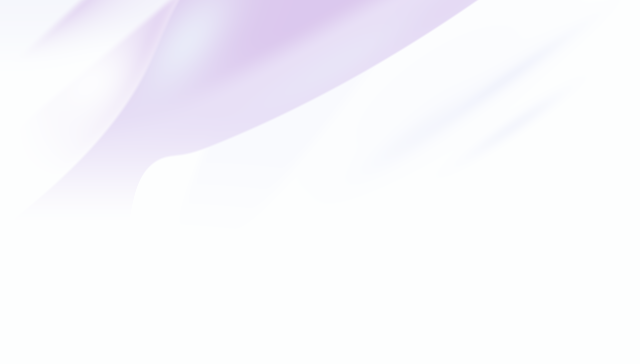
Give the GLSL for this background, as a Shadertoy shader.

```glsl
// Translucent lilac veils sweeping over a white ground from the upper left.
// Curved edges are signed offsets from simple polynomials; soft folds and
// streaks are rotated Gaussian glows blended one over another.

const vec3 WHITE  = vec3(0.994, 0.998, 0.998);
const vec3 ICE    = vec3(0.972, 0.976, 0.995);
const vec3 MIST   = vec3(0.915, 0.925, 0.975);
const vec3 LILAC  = vec3(0.910, 0.878, 0.966);
const vec3 PURPLE = vec3(0.858, 0.780, 0.930);
const vec3 STREAK = vec3(0.925, 0.935, 0.985);

// Soft step across an edge: 0 on the negative side, 1 on the positive.
float side(float d, float softness) {
    return smoothstep(-softness, softness, d);
}

// Height of p above a straight line through a with the given slope.
float aboveLine(vec2 p, vec2 a, float slope) {
    return (p.y - a.y - slope * (p.x - a.x)) / sqrt(1.0 + slope * slope);
}

// Elliptic Gaussian, its long axis along the given slope.
float glow(vec2 p, vec2 center, float slope, vec2 radii) {
    vec2 axis = normalize(vec2(1.0, slope));
    vec2 d = p - center;
    vec2 q = vec2(dot(d, axis), dot(d, vec2(-axis.y, axis.x))) / radii;
    return exp(-dot(q, q));
}

// Lower hem of the main veil, curling down at its left end.
float hemHeight(float x) {
    float t = x - 0.571;
    float bump = 0.018 * exp(-pow(abs(x - 0.44) / 0.06, 2.0));
    float curl = 0.1 * exp(-(x - 0.36) / 0.02);
    return 0.596 + 0.40 * t + 0.2 * t * t + bump - curl;
}

// Left fold of the main veil, as x for a given height.
float foldX(float y) {
    float t = y - 0.806;
    float lift = max(t, 0.0);
    return 0.40 + 0.5 * t - 0.96 * t * t + 4.0 * lift * lift * lift;
}

// Faint blue sheets and streaks under the veil and to its right.
vec3 paleSheets(vec3 col, vec2 p) {
    float rightEdge = side(aboveLine(p, vec2(1.0, 0.795), 1.3), 0.025);
    float leftEdge = side(-aboveLine(p, vec2(0.559, 0.589), 2.5), 0.02);
    float sheet = rightEdge * leftEdge * smoothstep(0.28, 0.65, p.y);
    col = mix(col, ICE, 0.85 * sheet);
    col = mix(col, ICE, 0.5 * glow(p, vec2(1.2, 0.76), 0.7, vec2(0.45, 0.16)));

    float upper = aboveLine(p, vec2(1.37, 0.783), 0.7);
    float crisp = mix(0.35, 1.0, side(-upper, 0.018));
    col = mix(col, STREAK, 0.75 * crisp * glow(p, vec2(1.38, 0.788), 0.7, vec2(0.22, 0.028)));
    col = mix(col, STREAK, 0.35 * glow(p, vec2(1.15, 0.635), 0.7, vec2(0.17, 0.035)));
    return mix(col, STREAK, 0.5 * glow(p, vec2(1.41, 0.655), 0.68, vec2(0.15, 0.020)));
}

// Rays and purple shade to the left of the main fold.
vec3 leftRays(vec3 col, vec2 p, float fold) {
    float low = aboveLine(p, vec2(0.468, 1.0), 0.832);
    float high = aboveLine(p, vec2(0.228, 1.0), 0.926);
    float under = side(-low, 0.012);
    float fade = smoothstep(0.48, 0.95, p.y);

    col = mix(col, MIST, 0.4 * (1.0 - under) * smoothstep(0.75, 1.0, p.y));
    float band = side(-high, 0.015) * exp(-max(-high, 0.0) / 0.06);
    col = mix(col, PURPLE, 0.8 * band * smoothstep(0.82, 1.0, p.y));
    col = mix(col, LILAC, 0.5 * under * fade * smoothstep(0.02, 0.2, p.x));

    float shade = exp(min(fold, 0.0) / 0.075) * under * fade;
    col = mix(col, PURPLE, 0.95 * shade);
    return mix(col, WHITE, 0.85 * glow(p, vec2(0.25, 0.77), 0.8, vec2(0.13, 0.09)));
}

// Colour within the veil: purple above the crease, paler below it.
vec3 veilColour(vec2 p) {
    float crease = aboveLine(p, vec2(0.753, 0.829), 0.56);
    float above = side(crease - 0.015, 0.04);
    float reach = smoothstep(0.58, 0.92, p.y);
    vec3 col = mix(LILAC, PURPLE, 0.95 * above * reach);
    col = mix(col, PURPLE, 0.3 * glow(p, vec2(1.2, 0.97), 0.63, vec2(0.2, 0.05)));
    col = mix(col, MIST, 0.95 * glow(p, vec2(0.51, 0.88), 1.3, vec2(0.19, 0.085)));
    return mix(col, MIST, 0.4 * glow(p, vec2(0.95, 0.84), 0.58, vec2(0.25, 0.04)));
}

void mainImage(out vec4 fragColor, in vec2 fragCoord) {
    // Height is one unit; x keeps its share of the width.
    vec2 p = fragCoord / iResolution.xy * vec2(1.7534, 1.0);

    float hem = (p.y - hemHeight(p.x)) / 1.15;
    float fold = p.x - foldX(p.y);

    vec3 col = paleSheets(WHITE, p);
    col = mix(col, leftRays(col, p, fold), side(-fold, 0.04));

    // Main veil, dissolving toward the lower left.
    float cover = side(hem, 0.004) * side(fold, 0.007);
    cover *= smoothstep(0.36, 0.70, p.y);
    col = mix(col, veilColour(p), cover);

    fragColor = vec4(col, 1.0);
}
```
